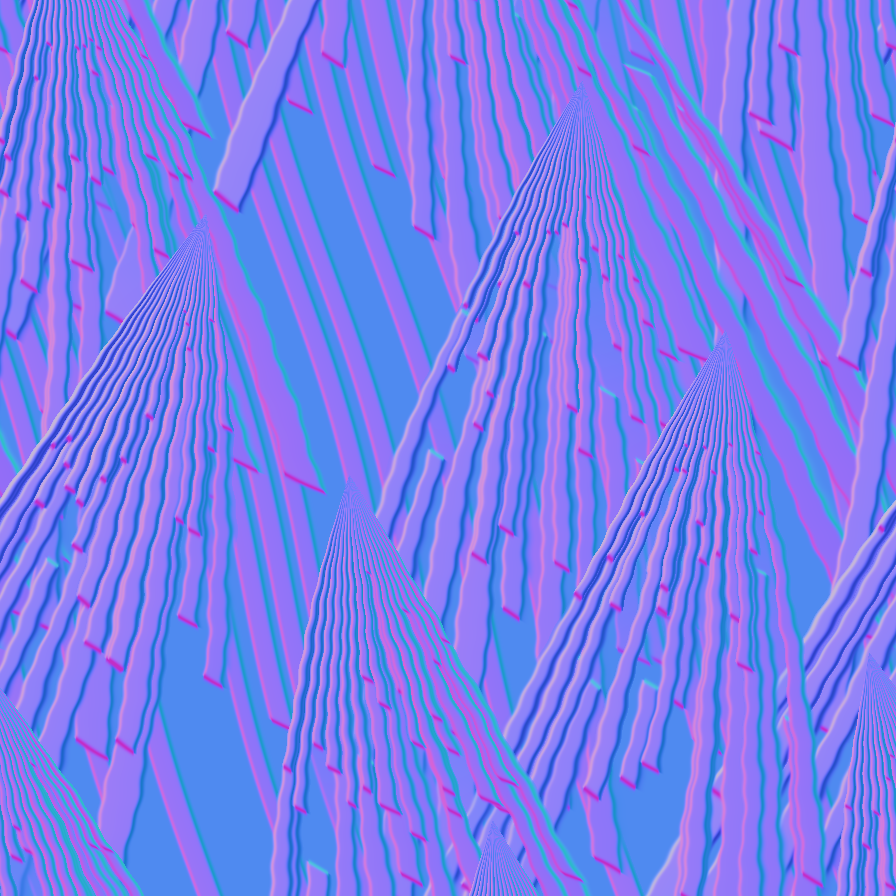
This texture map is drawn by a WebGL 2 fragment shader. Its source:

```glsl
#version 300 es
precision highp float;

uniform vec2 u_resolution;
out vec4 fragColor;

// Fan layout
const int FANS = 12;
const int LAYERS = 3;
const float FIRST_FAN_Y = 1.93;
const float FAN_STEP_Y = 0.165;
const float FAN_STEP_X = 0.58;
const float FAN_START_X = 0.17;
const float SPREAD = 0.48;
const float NARROWING = 0.5;
const float LEAN = 0.3;
const float BEND = 0.1;

// Strand shape
const float SLANT = 0.55;
const float WIGGLE = 0.0009;
const float SOFT = 0.0014;
const float LINE_WIDTH = 0.0026;
const float SHADE_REACH = 0.014;

// Surface tilts, stored as x and y of the encoded normal
const vec2 BODY_TILT = vec2(0.15, -0.05);
const vec2 GAP_TILT = vec2(-0.38, 0.08);
const vec2 TOP_TILT = vec2(-0.45, 0.62);
const vec2 TIP_TILT = vec2(0.52, -0.64);
const float LEFT_RIM = 0.74;
const float RIGHT_RIM = 0.8;
const float SHADE_TILT = 0.44;

vec3 hash3(vec2 p) {
    vec3 q = fract(vec3(p.xyx) * vec3(0.1031, 0.1130, 0.0973) + 0.37);
    q += dot(q, q.yzx + 33.33);
    return fract((q.xxy + q.yzz) * q.zyx);
}

float cover(float d) {
    return smoothstep(-SOFT, SOFT, d);
}

float rimLine(float d, float width) {
    return exp(-d * d / (width * width));
}

// Lays one row of strands over a tilt; u counts strands across, depth runs along
vec2 layStrands(vec2 tilt, float u, float width, vec2 dir, float depth, vec2 span, float seed) {
    float id = floor(u);
    float f = u - id;
    vec3 h = hash3(vec2(id + 7.0, seed));
    vec2 right = vec2(-dir.y, dir.x);
    vec2 acrossTilt = vec2(-right.x, right.y);

    float a = mix(0.08, 0.24, h.x);
    float b = mix(0.7, 0.92, h.y);
    float start = span.x * h.z;
    float end = mix(start + 0.1, span.y, fract(h.z * 7.0 + h.x * 3.0));
    float cut = depth - SLANT * f * width;

    // Signed distances to the four sides
    float toLeft = (f - a) * width * right.x;
    float toRight = (b - f) * width * right.x;
    float toTop = cut - start;
    float toTip = end - cut;
    float along = cover(min(toTop, toTip));
    float across = cover(min(toLeft, toRight));

    // Soft slope beside the strand, then its body
    float shade = exp(min(toRight, 0.0) / SHADE_REACH) * smoothstep(a, b, f);
    shade *= (1.0 - smoothstep(b, 1.0, f)) * along;
    tilt = mix(tilt, SHADE_TILT * acrossTilt, shade);
    vec2 body = BODY_TILT + vec2(0.1 * (h.y - f), -0.16 * dir.x);
    tilt = mix(tilt, body, along * across);

    // Rims and cut ends
    float w = min(LINE_WIDTH, 0.2 * width);
    float strength = along * smoothstep(0.0, 0.006, width);
    tilt = mix(tilt, -LEFT_RIM * acrossTilt, 0.85 * strength * rimLine(toLeft, 0.8 * w));
    tilt = mix(tilt, RIGHT_RIM * acrossTilt, strength * rimLine(toRight, w));
    tilt = mix(tilt, TOP_TILT, 0.8 * across * rimLine(toTop, w));
    return mix(tilt, TIP_TILT, across * rimLine(toTip, 1.2 * w));
}

// Lays a whole fan that opens downward from its apex
vec2 layFan(vec2 tilt, vec2 p, float k) {
    vec2 apex = vec2(FAN_START_X + k * FAN_STEP_X,
                     FIRST_FAN_Y - k * FAN_STEP_Y + 0.03 * sin(k * 5.0));
    float depth = apex.y - p.y;
    if (depth <= 0.0 || depth > 1.1) return tilt;

    float lean = LEAN * cos(1.0472 * (k - 10.0));
    float bend = BEND * sin(k * 2.3);
    float x = p.x - apex.x - lean * depth - bend * depth * depth;
    x = fract(x + 0.5) - 0.5;
    x += WIGGLE * smoothstep(0.0, 0.2, depth) * (sin(depth * 170.0 + k) + 2.0 * sin(depth * 43.0 + x * 60.0));

    float halfWidth = SPREAD * depth / (1.0 + NARROWING * depth);
    float t = x / halfWidth;
    if (abs(t) >= 1.0) return tilt;
    vec2 dir = normalize(vec2(lean + 2.0 * bend * depth + t * SPREAD, -1.0));

    float fill = cover((1.0 - abs(t)) * halfWidth) * (1.0 - smoothstep(0.12, 0.5, depth));
    tilt = mix(tilt, GAP_TILT, 0.85 * fill);
    for (int i = 0; i < LAYERS; i++) {
        float layer = float(i);
        float count = 10.0 + 3.0 * layer;
        vec2 span = vec2(i == 0 ? 0.45 : 0.0, 1.0 - 0.3 * layer);
        tilt = layStrands(tilt, (0.5 + 0.5 * t) * count, 2.0 * halfWidth / count,
                          dir, depth, span, k * 3.0 + layer);
    }
    return tilt;
}

void main() {
    vec2 p = gl_FragCoord.xy / u_resolution;

    // Slanted backing strands, then fans from back to front
    float backWidth = 0.036;
    float backX = p.x + 0.28 * p.y + 0.01 * sin(p.y * 9.0);
    vec2 tilt = layStrands(GAP_TILT, backX / backWidth, backWidth,
                           normalize(vec2(0.28, -1.0)), 1.3 - p.y, vec2(0.2, 2.5), 91.0);
    for (int k = 0; k < FANS; k++) tilt = layFan(tilt, p, float(k));

    float z = sqrt(max(0.0, 1.0 - dot(tilt, tilt)));
    fragColor = vec4(0.5 + 0.5 * vec3(tilt, z * 0.96), 1.0);
}
```
